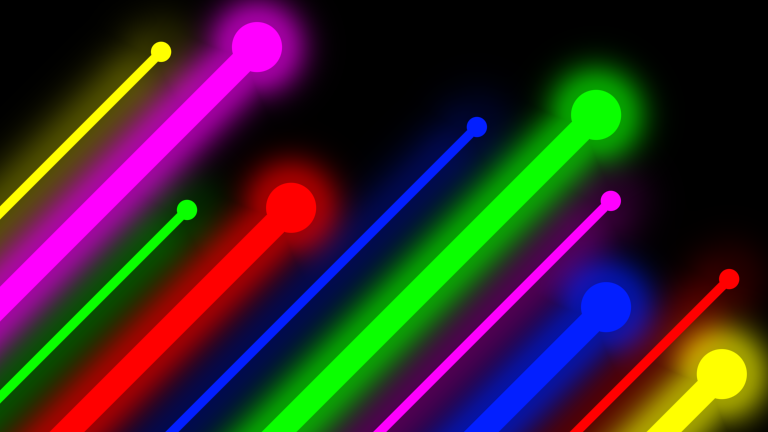
Write a Shadertoy shader that draws this background.

```glsl
// Neon streaks with round heads, rising diagonally over black.
#define HEAD_RADIUS vec2(0.0235, 0.058)   // thin, thick
#define HALF_WIDTH vec2(0.0108, 0.0285)
#define GLOW_REACH vec2(0.072, 0.062)
#define GLOW_STRENGTH vec2(0.30, 0.62)
#define TAIL_DIRECTION vec2(-0.70711, -0.70711)
#define STREAK_COUNT 10

const vec3 PALETTE[5] = vec3[5](
    vec3(1.0, 1.0, 0.0),     // yellow
    vec3(1.0, 0.0, 1.0),     // magenta
    vec3(0.04, 1.0, 0.0),    // green
    vec3(1.0, 0.0, 0.0),     // red
    vec3(0.01, 0.12, 1.0));  // blue

// Head position and palette index; thin and thick streaks alternate.
const vec3 STREAKS[STREAK_COUNT] = vec3[STREAK_COUNT](
    vec3(-0.516, 0.880, 0.0), vec3(-0.294, 0.891, 1.0),
    vec3(-0.456, 0.514, 2.0), vec3(-0.215, 0.519, 3.0),
    vec3( 0.215, 0.706, 4.0), vec3( 0.491, 0.734, 2.0),
    vec3( 0.525, 0.535, 1.0), vec3( 0.514, 0.289, 4.0),
    vec3( 0.799, 0.354, 3.0), vec3( 0.782, 0.134, 0.0));

// Distance to a disc joined to an endless straight tail.
float streakDistance(vec2 offset, float radius, float halfWidth) {
    float along = max(dot(offset, TAIL_DIRECTION), 0.0);
    float tail = length(offset - along * TAIL_DIRECTION) - halfWidth;
    return min(length(offset) - radius, tail);
}

void mainImage(out vec4 fragColor, in vec2 fragCoord) {
    // Canvas height is one unit; x is measured from the centre.
    vec2 position = fragCoord / iResolution.y;
    position.x -= 0.5 * iResolution.x / iResolution.y;
    float edge = 0.75 / iResolution.y;

    vec3 glow = vec3(0.0);
    vec3 core = vec3(0.0);
    float coverage = 0.0;

    for (int i = 0; i < STREAK_COUNT; i++) {
        int size = i % 2;
        vec3 tint = PALETTE[int(STREAKS[i].z)];
        vec2 offset = position - STREAKS[i].xy;
        float dist = streakDistance(offset, HEAD_RADIUS[size], HALF_WIDTH[size]);

        // Soft halo, weaker beyond the tip of a thin streak
        float halo = max(dist, 0.0) / GLOW_REACH[size];
        float behind = dot(offset, TAIL_DIRECTION);
        float tipFade = size == 0 ? mix(0.45, 1.0, smoothstep(-0.05, 0.12, behind)) : 1.0;
        glow += tint * GLOW_STRENGTH[size] * tipFade * exp(-halo * halo);

        // Solid body
        float body = 1.0 - smoothstep(-edge, edge, dist);
        core = mix(core, tint, body);
        coverage = max(coverage, body);
    }

    vec3 color = min(glow, 1.0) * (1.0 - coverage) + core;
    fragColor = vec4(color, 1.0);
}
```
